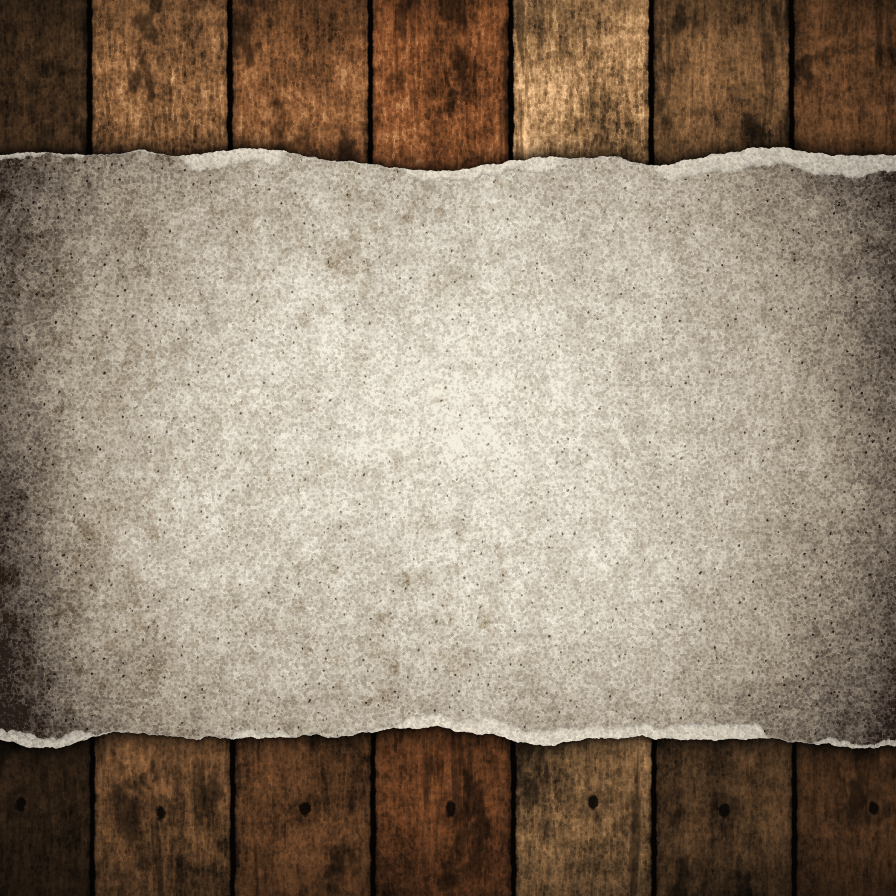
Write a WebGL 2 fragment shader that draws this background.

```glsl
#version 300 es
precision highp float;
// Torn sheet of stained old paper lying across dark, weathered wooden planks.
#define PLANK_WIDTH 0.1567
#define FIRST_GAP 0.1
#define TOP_EDGE 0.827
#define BOTTOM_EDGE 0.176
#define RAGGEDNESS 0.0034
#define GRAIN 0.27
#define MOTTLE 0.09
#define SHADOW_SIZE 0.010

uniform vec2 u_resolution;
out vec4 fragColor;

const float plankTone[7] = float[](0.25, 0.53, 0.44, 0.44, 0.60, 0.38, 0.34);
const float plankWarmth[7] = float[](0.30, 0.35, 0.55, 0.80, 0.10, 0.25, 0.50);

vec2 hash2(vec2 p) {
  vec3 q = fract(p.xyx * vec3(0.1031, 0.1030, 0.0973));
  q += dot(q, q.yzx + 33.33);
  return fract((q.xx + q.yz) * q.zy);
}

// Cellular noise: distance to the nearest point and that point's random value.
vec2 cell(vec2 p) {
  vec2 base = floor(p), nearest = vec2(9.0, 0.0);
  for (int j = -1; j <= 1; j++)
    for (int i = -1; i <= 1; i++) {
      vec2 id = base + vec2(i, j);
      float d = length(id + hash2(id) - p);
      if (d < nearest.x) nearest = vec2(d, hash2(id + 71.0).x);
    }
  return nearest;
}

// Fine irregular speckle, roughly -0.5 to 0.5.
float speckle(vec2 p) {
  vec2 c = cell(p);
  return 0.65 * (c.y - 0.5) + 0.5 * (c.x - 0.45);
}

// Layered, turned and bent sines, roughly -1 to 1.
float waves(vec2 p) {
  float sum = 0.0, amp = 0.5;
  for (int i = 0; i < 6; i++) {
    p = mat2(0.8, -0.6, 0.6, 0.8) * p * 1.8 + 1.3;
    sum += amp * sin(p.x + 1.5 * sin(p.y * 0.7)) * cos(p.y + 1.2 * sin(p.x * 0.6));
    amp *= 0.68;
  }
  return sum;
}

float bump(float x, float center, float width) {
  float t = (x - center) / width;
  return exp(-t * t);
}

float span(float x, float a, float b) {
  return smoothstep(a, a + 0.03, x) * smoothstep(b, b - 0.015, x);
}

float ragged(float x, float seed) {
  return RAGGEDNESS * (waves(vec2(x * 14.0, seed)) + 0.7 * waves(vec2(x * 50.0, seed + 4.0)));
}

vec3 woodColor(vec2 uv) {
  float low = 1.0 - step(0.5, uv.y);
  float s = (uv.x - FIRST_GAP - 0.003 * low) / PLANK_WIDTH + 1.0;
  float id = floor(s);
  float edge = (0.5 - abs(fract(s) - 0.5)) * PLANK_WIDTH;
  int k = clamp(int(id), 0, 6);
  vec3 hue = mix(vec3(1.0, 0.77, 0.51), vec3(1.0, 0.55, 0.29), plankWarmth[k]);

  // Grain along the boards, worn patches and dark cracks
  vec2 g = uv + vec2(id * 3.7, low * 5.0 + id);
  float fibre = speckle(g * vec2(260.0, 45.0));
  float streak = waves(g * vec2(32.0, 3.5));
  float patches = waves(g * vec2(10.0, 9.0));
  float scuff = speckle(g * vec2(300.0, 230.0));
  float ripple = waves(g * vec2(45.0, 70.0));
  float tone = plankTone[k] * mix(1.0, 0.64, low);
  tone *= 1.0 + 0.45 * fibre + 0.22 * streak + 0.34 * patches + 0.5 * scuff + 0.22 * ripple;
  tone *= 1.0 - 0.45 * smoothstep(0.4, 0.8, streak);
  tone *= 1.0 - 0.5 * smoothstep(0.25, 0.7, waves(g * vec2(20.0, 11.0) + 4.0));

  // One nail knot in each lower board
  vec2 center = vec2((id - 0.5) * PLANK_WIDTH + FIRST_GAP, 0.098);
  center += (hash2(vec2(id, 8.0)) - 0.5) * vec2(0.018, 0.016) + vec2(0.008, 0.0);
  float knot = length((uv - center) * vec2(1.2, 0.9)) + 0.003 * ripple;
  tone *= 1.0 - low * (0.85 * smoothstep(0.009, 0.005, knot) + 0.25 * bump(knot, 0.014, 0.006));

  // Dark gaps, worn board rims and falling light towards the corners
  tone *= mix(0.7, 1.0, smoothstep(0.002, 0.010, edge + 0.002 * ripple));
  tone *= smoothstep(0.0018, 0.0042, edge + 0.0012 * ripple);
  vec2 c = uv - 0.5;
  tone *= 1.12 - 0.9 * c.x * c.x - 0.35 * smoothstep(0.42, 0.52, abs(c.y));
  return mix(hue, vec3(1.0, 0.80, 0.58), smoothstep(0.5, 0.9, tone)) * max(tone, 0.0) + vec3(0.022, 0.016, 0.011);
}

vec3 paperColor(vec2 uv, float grain) {
  vec2 c = uv - vec2(0.49, 0.51), c2 = c * c;
  float cloud = waves(uv * vec2(7.0, 5.0) + 2.0);
  float fine = waves(uv * 30.0);
  float rough = waves(uv * 75.0 + 9.0);
  float weave = waves(uv * vec2(25.0, 210.0)) + waves(uv * vec2(170.0, 14.0));
  float light = 0.89 - 0.9 * c2.x - 4.2 * c2.x * c2.x - 1.9 * c2.y;
  light -= 0.12 * smoothstep(0.12, 0.0, uv.x) * smoothstep(0.9, 0.4, uv.y);
  light += 0.05 * bump(length(c * vec2(0.7, 1.3)), 0.0, 0.1);
  light += MOTTLE * (0.6 * cloud + 0.6 * fine + 0.45 * rough + 0.25 * weave) + GRAIN * grain;

  // Soft broken stains at two sizes, then small dark pits
  vec2 warp = vec2(fine, rough) * 0.45;
  vec2 large = cell(uv * vec2(20.0, 17.0) + warp);
  vec2 small = cell(uv * vec2(46.0, 40.0) + warp);
  float zone = 0.25 + bump(length(uv - vec2(0.43, 0.32)), 0.0, 0.12)
    + 0.7 * bump(length(uv - vec2(0.45, 0.74)), 0.0, 0.12) + 0.5 * bump(uv.x, 0.0, 0.28);
  float soil = 0.6 * smoothstep(0.6, 0.0, large.x) * smoothstep(0.35, 1.0, large.y);
  soil += 0.8 * smoothstep(0.55, 0.05, small.x) * smoothstep(0.5, 1.0, small.y);
  soil *= zone * (1.0 + 0.7 * rough);
  vec2 pit = cell(uv * vec2(75.0, 66.0) + 0.12 * rough);
  float speck = smoothstep(0.05 + 0.10 * pit.y, 0.02, pit.x) * smoothstep(0.35, 0.95, pit.y);
  light -= 0.20 * soil + 0.42 * speck;

  vec3 color = mix(vec3(0.15, 0.115, 0.10), vec3(0.63, 0.58, 0.51), clamp((light - 0.13) / 0.46, 0.0, 1.0));
  color = mix(color, vec3(0.96, 0.94, 0.88), clamp((light - 0.59) / 0.39, 0.0, 1.0));
  return color - vec3(0.0, 0.010, 0.035) * soil;
}

void main() {
  vec2 uv = gl_FragCoord.xy / u_resolution;
  float x = uv.x, px = 0.7 / u_resolution.y;

  // Outline of the sheet and width of its pale torn rim
  float top = TOP_EDGE - 0.017 * bump(x, 0.48, 0.09) - 0.013 * bump(x, 0.73, 0.04)
    + 0.010 * bump(x, 0.86, 0.045) + 0.007 * bump(x, 0.28, 0.05) + 0.006 * bump(x, 0.15, 0.03) + ragged(x, 1.0);
  float bottom = BOTTOM_EDGE - 0.013 * bump(x, 0.05, 0.04) + 0.006 * bump(x, 0.14, 0.04)
    + 0.012 * bump(x, 0.48, 0.07) - 0.009 * bump(x, 0.61, 0.04) - 0.009 * bump(x, 1.0, 0.12) + ragged(x, 7.0);
  float topRim = 0.006 * span(x, -0.05, 0.10) + 0.018 * span(x, 0.19, 0.325)
    + 0.012 * span(x, 0.44, 0.63) + 0.020 * span(x, 0.72, 1.1);
  float bottomRim = 0.010 * span(x, -0.05, 0.11) + 0.010 * span(x, 0.24, 0.33)
    + 0.016 * span(x, 0.43, 0.86) + 0.007 * span(x, 0.90, 1.1);
  topRim = max(0.001, topRim + 1.5 * ragged(x, 13.0));
  bottomRim = max(0.001, bottomRim + 1.5 * ragged(x, 19.0));
  float sheet = min(top - uv.y, uv.y - bottom);
  float face = min(top - topRim - uv.y, uv.y - bottom - bottomRim);

  // Layers: wood, shadow, torn rim, paper face
  float grain = speckle(uv * 310.0);
  vec3 color = woodColor(uv) * (1.0 - 0.75 * exp(min(sheet, 0.0) / SHADOW_SIZE));
  float rimLight = 0.97 - 0.8 * (x - 0.5) * (x - 0.5) + 0.25 * grain;
  vec3 rim = vec3(0.89, 0.85, 0.78) * rimLight;
  rim *= 1.0 - 0.25 * exp(min(face, 0.0) / 0.002);
  color = mix(color, rim, smoothstep(-px, px, sheet));
  color = mix(color, paperColor(uv, grain), smoothstep(-px, px, face));
  fragColor = vec4(clamp(color, 0.0, 1.0), 1.0);
}
```
